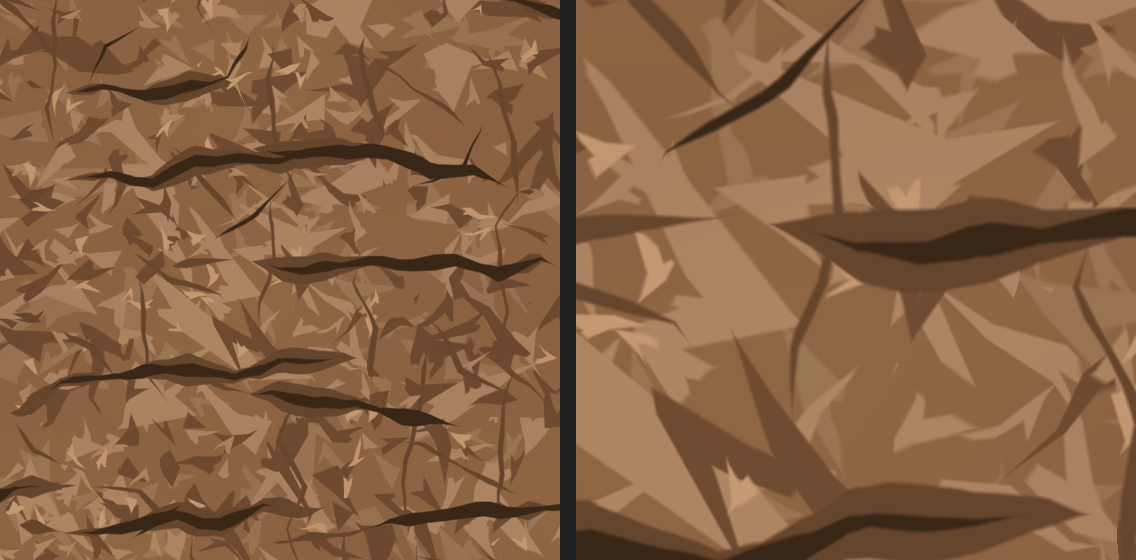
Left: the whole. Right: its middle third, enlarged.
Reproduce this pattern procedurally as a WebGL 1 fragment shader.

```glsl
precision highp float;
uniform vec2 u_resolution;

const vec3 BARK = vec3(0.55, 0.39, 0.26);
const vec3 SHADE = vec3(0.43, 0.29, 0.19);
const vec3 TAN = vec3(0.60, 0.45, 0.32);
const vec3 LIGHT = vec3(0.67, 0.51, 0.38);
const vec3 PALE = vec3(0.76, 0.59, 0.44);
const vec3 CREVICE = vec3(0.22, 0.15, 0.09);
const float SOFT = 0.0018;

float hash(vec2 p) {
  return fract(sin(dot(p, vec2(127.1, 311.7))) * 43758.545);
}

vec2 hash2(vec2 p) {
  return vec2(hash(p), hash(p + 37.7));
}

// Piecewise linear noise: straight runs joined by sharp kinks
float jag(float x, float seed) {
  float i = floor(x);
  return mix(hash(vec2(i, seed)), hash(vec2(i + 1.0, seed)), x - i);
}

mat2 rotation(float a) {
  float c = cos(a), s = sin(a);
  return mat2(c, s, -s, c);
}

vec2 kink(vec2 p, float freq, float amount, float seed) {
  float x = jag(dot(p, vec2(0.35, 1.0)) * freq, seed);
  float y = jag(dot(p, vec2(1.0, -0.4)) * freq, seed + 5.0);
  return p + amount * (vec2(x, y) - 0.5);
}

// Triangle with random sides and a wedge cut out of one end
float shard(vec2 q, vec2 id) {
  q = rotation(6.283 * hash(id + 3.1)) * q * vec2(0.75, 1.35);
  float d = -1.0;
  for (int k = 0; k < 3; k++) {
    float fk = float(k);
    vec2 h = hash2(id + 11.3 * (fk + 1.0));
    float a = fk * 2.094 + 0.8 * (h.x - 0.5);
    d = max(d, dot(q, vec2(cos(a), sin(a))) - mix(0.13, 0.28, h.y));
  }
  float notch = q.x - mix(-0.05, 0.22, hash(id + 7.9)) - 0.7 * abs(q.y);
  return max(d, notch);
}

// Coverage of shards scattered one per cell
float shards(vec2 p, float scale, float density, float seed) {
  p = kink(p, scale * 1.7, 0.42 / scale, seed) * scale + seed * 13.0;
  vec2 base = floor(p);
  float d = 1.0;
  for (int j = -1; j <= 1; j++) {
    for (int i = -1; i <= 1; i++) {
      vec2 id = base + vec2(float(i), float(j));
      if (hash(id + 0.5) < density) {
        vec2 centre = id + 0.2 + 0.6 * hash2(id + 1.7);
        d = min(d, shard(p - centre, id));
      }
    }
  }
  return smoothstep(SOFT, -SOFT, d / scale);
}

// Distance to tapered, kinked cracks running along x
float cracks(vec2 p, vec2 grid, float width, float density, float seed) {
  vec2 base = floor(p * grid);
  float d = 1.0;
  for (int j = -1; j <= 1; j++) {
    for (int i = -1; i <= 1; i++) {
      vec2 id = base + vec2(float(i), float(j));
      vec2 h = hash2(id + seed);
      if (hash(id + seed + 9.2) < density) {
        vec2 q = p - (id + 0.2 + 0.6 * h) / grid;
        float s = seed + hash(id + 4.4);
        float halfLength = mix(0.24, 0.58, h.y) / grid.x;
        float bend = 0.5 * (h.x - 0.5) * q.x + 0.05 * (jag(q.x * 13.0, s) - 0.5);
        float taper = min(1.0, 2.5 * (1.0 - abs(q.x) / halfLength));
        float w = width * taper * (0.35 + jag(q.x * 24.0, s + 2.0));
        d = min(d, abs(q.y - bend) - w);
      }
    }
  }
  return d;
}

float fill(float d) {
  return smoothstep(SOFT, -SOFT, d);
}

void main() {
  vec2 p = gl_FragCoord.xy / u_resolution;
  float zone = sin(p.x * 7.0 + 2.0 * sin(p.y * 5.0)) * sin(p.y * 8.0 + 1.3);

  // Flat chips, from broad and pale to small and dark
  vec3 color = BARK;
  color = mix(color, TAN, shards(p, 7.0, 0.5, 1.0));
  color = mix(color, TAN, shards(p, 15.0, 0.35, 2.0));
  color = mix(color, LIGHT, shards(p, 5.5, 0.36, 3.0));
  color = mix(color, LIGHT, shards(p, 12.0, 0.42 + 0.2 * zone, 4.0));
  color = mix(color, SHADE, shards(p, 8.5, 0.38 - 0.15 * zone, 5.0));
  color = mix(color, SHADE, shards(p, 15.0, 0.42 - 0.15 * zone, 6.0));
  color = mix(color, LIGHT, shards(p, 21.0, 0.22 + 0.15 * zone, 7.0));
  color = mix(color, PALE, shards(p, 25.0, 0.07 + 0.06 * zone, 8.0));
  color *= 1.0 + 0.025 * zone * vec3(0.6, 1.0, 0.8);

  // Fine streaks, then deep cracks with a shaded fringe
  vec2 k = kink(p, 30.0, 0.008, 9.0);
  float upright = cracks(k.yx, vec2(3.0, 5.0), 0.0045, 0.55, 21.0);
  float slanted = cracks(rotation(0.65) * k, vec2(5.0, 6.0), 0.005, 0.4, 33.0);
  float deep = cracks(k, vec2(2.0, 5.0), 0.0115, 0.85, 47.0);
  float twigs = cracks(rotation(-0.8) * k, vec2(6.0, 5.0), 0.0035, 0.25, 58.0);
  float fringe = 0.035 * (jag(p.x * 18.0, 6.0) - 0.4);
  color = mix(color, SHADE * 0.93, fill(min(min(upright, slanted), deep - fringe)));
  color = mix(color, CREVICE, fill(min(deep, twigs)));
  gl_FragColor = vec4(color, 1.0);
}
```
